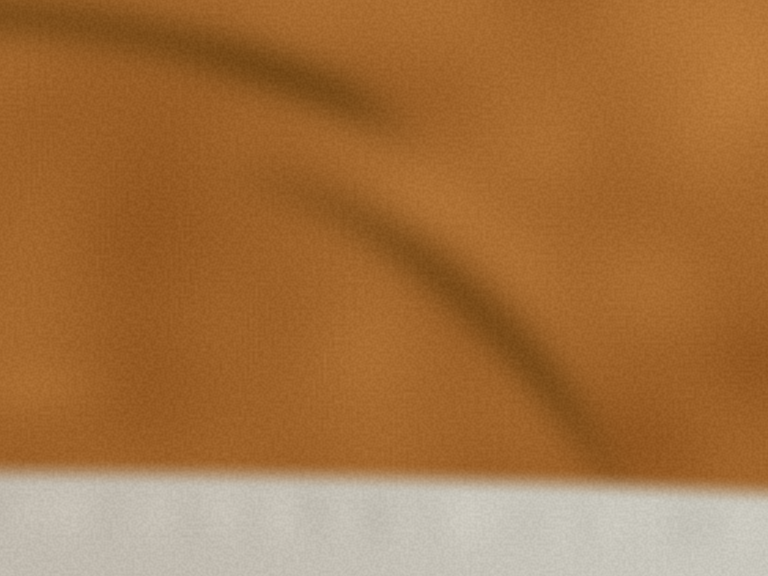
This background is drawn by a WebGL 1 fragment shader. Its source:

```glsl
precision highp float;
// Soft-focus tan leather above a pale, blurred floor.
// Two curved creases and broad glows shade the leather; gradient noise
// adds faint mottling and fine grain. Lengths are in canvas heights.

uniform vec2 u_resolution;

const vec3 LEATHER = vec3(0.625, 0.388, 0.163);
const vec3 TONE_STEP = vec3(0.065, 0.060, 0.045);  // colour change per unit of light
const vec3 CREASE = vec3(0.43, 0.265, 0.075);
const vec3 FLOOR_WARM = vec3(0.755, 0.730, 0.685);
const vec3 FLOOR_COOL = vec3(0.785, 0.775, 0.735);

const float EDGE_SOFTNESS = 0.027;
const float UPPER_WIDTH = 0.047;
const float LOWER_WIDTH = 0.044;
const float MOTTLE = 0.55;
const float GRAIN_SCALE = 210.0;
const float GRAIN = 0.045;

vec2 gradientAt(vec2 cell) {
  float h = fract(sin(dot(cell, vec2(127.1, 311.7))) * 43758.5);
  return vec2(cos(6.2832 * h), sin(6.2832 * h));
}

float gradientNoise(vec2 p) {
  vec2 i = floor(p), f = fract(p);
  vec2 w = f * f * f * (f * (f * 6.0 - 15.0) + 10.0);
  float a = dot(gradientAt(i), f);
  float b = dot(gradientAt(i + vec2(1, 0)), f - vec2(1, 0));
  float c = dot(gradientAt(i + vec2(0, 1)), f - vec2(0, 1));
  float d = dot(gradientAt(i + vec2(1, 1)), f - vec2(1, 1));
  return mix(mix(a, b, w.x), mix(c, d, w.x), w.y);
}

float glow(vec2 p, vec2 centre, vec2 radius) {
  vec2 q = (p - centre) / radius;
  return exp(-dot(q, q));
}

// Signed distance to y = c.x + c.y * x + c.z * x * x, approximated by slope
float parabola(vec2 p, vec3 c) {
  float slope = c.y + 2.0 * c.z * p.x;
  return (p.y - c.x - p.x * (c.y + c.z * p.x)) / sqrt(1.0 + slope * slope);
}

float ridge(float d, float width) {
  return exp(-d * d / (width * width));
}

// Broad light and dark areas of the leather
float leatherLight(vec2 p) {
  float light = 1.3 * glow(p, vec2(1.27, 0.92), vec2(0.22, 0.20));
  light += 0.6 * glow(p, vec2(0.66, 0.98), vec2(0.22, 0.10));
  light += 0.6 * glow(p, vec2(0.94, 0.73), vec2(0.10, 0.08));
  light += 0.6 * glow(p, vec2(0.64, 0.41), vec2(0.13, 0.10));
  light += 0.5 * glow(p, vec2(1.13, 0.52), vec2(0.13, 0.10));
  light += 0.5 * glow(p, vec2(0.07, 0.33), vec2(0.13, 0.05));
  light += 0.4 * glow(p, vec2(0.06, 0.65), vec2(0.10, 0.13));
  light -= 0.9 * glow(p, vec2(1.31, 0.38), vec2(0.12, 0.08));
  light -= 0.7 * glow(p, vec2(1.10, 0.23), vec2(0.13, 0.10));
  light -= 0.6 * glow(p, vec2(0.27, 0.44), vec2(0.15, 0.22));
  light -= 0.5 * glow(p, vec2(0.22, 0.70), vec2(0.18, 0.12));
  return light;
}

vec3 leather(vec2 p) {
  float upper = parabola(p, vec3(0.975, -0.08, -0.27));
  float lower = parabola(p - vec2(0.5, 0.67), vec3(0.0, -0.33, -0.9));

  // Lit fold beside the lower crease
  float fold = ridge(lower - 0.10, 0.065)
             * smoothstep(0.45, 0.75, p.x) * smoothstep(1.15, 0.90, p.x);
  float light = leatherLight(p) + 0.7 * fold;
  light += MOTTLE * gradientNoise(p * 5.0 + 7.3);
  vec3 colour = LEATHER + TONE_STEP * light;

  float upperShade = ridge(upper, UPPER_WIDTH) * smoothstep(0.77, 0.58, p.x);
  upperShade *= 0.67 + 0.18 * glow(p, vec2(0.48, 0.88), vec2(0.16));
  float lowerShade = ridge(lower, LOWER_WIDTH)
                   * smoothstep(0.30, 0.82, p.x) * smoothstep(1.16, 0.92, p.x);
  colour = mix(colour, CREASE, upperShade);
  return mix(colour, CREASE, 0.72 * lowerShade);
}

vec3 floorColour(vec2 p, float edge) {
  float cool = smoothstep(0.1, 1.3, p.x + 0.8 * p.y);
  vec3 colour = mix(FLOOR_WARM, FLOOR_COOL, cool);
  // Faint upright smudges just under the boundary
  float smudge = gradientNoise(vec2(p.x * 13.0, p.y * 3.0));
  return colour + 0.05 * smudge * ridge(edge + 0.07, 0.05);
}

void main() {
  vec2 p = gl_FragCoord.xy / u_resolution.y;
  p.x *= 1.3333 * u_resolution.y / u_resolution.x;

  float edge = parabola(p, vec3(0.181, -0.004, -0.017));
  float cover = smoothstep(-EDGE_SOFTNESS, EDGE_SOFTNESS, edge);
  vec3 colour = mix(floorColour(p, edge), leather(p), cover);

  float grain = gradientNoise(p * GRAIN_SCALE)
              + 0.5 * gradientNoise(p * GRAIN_SCALE * 0.47 + 31.7);
  gl_FragColor = vec4(colour + GRAIN * grain, 1.0);
}
```
